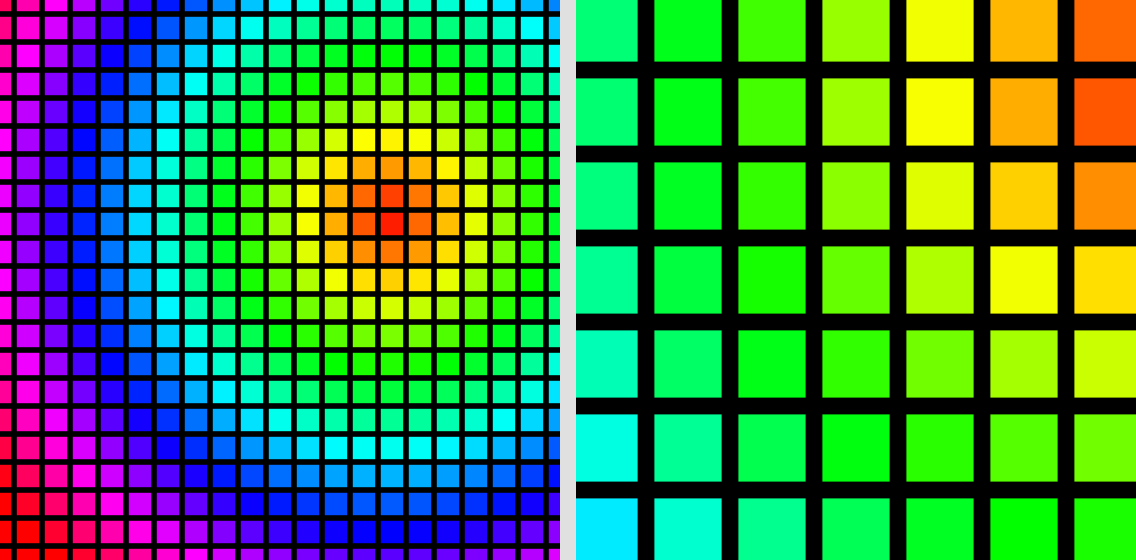
Left: the whole. Right: its middle third, enlarged.
This pattern is drawn by a WebGL 1 fragment shader. Its source:

```glsl
precision highp float;

uniform vec2 u_resolution;

#define CELLS 20.0                // repeats across and down
#define TILE_SIZE 0.8             // side of a tile as a share of its cell
#define HUE_CENTER vec2(0.695, 0.615)
#define HUE_RATE 1.18             // hue turns per canvas width
#define LINE_COLOR vec3(0.0)

// Fully saturated colour; hue runs from 0 to 1
vec3 hueToRgb(float hue) {
  vec3 ramp = abs(fract(hue + vec3(0.0, 2.0, 1.0) / 3.0) * 6.0 - 3.0);
  return clamp(ramp - 1.0, 0.0, 1.0);
}

// Coverage of a centred square, with an edge one pixel wide
float squareMask(vec2 p, float side, float pixel) {
  vec2 edge = 0.5 * side - abs(p);
  vec2 cover = clamp(edge / pixel + 0.5, 0.0, 1.0);
  return cover.x * cover.y;
}

void main() {
  float canvas = min(u_resolution.x, u_resolution.y);
  vec2 grid = gl_FragCoord.xy / canvas * CELLS;

  // Tiles sit on whole grid points, so the border cuts them in half
  vec2 cell = floor(grid + 0.5);
  float mask = squareMask(grid - cell, TILE_SIZE, CELLS / canvas);

  // One flat hue per tile, growing with distance and stopping at red
  float hue = min(distance(cell / CELLS, HUE_CENTER) * HUE_RATE, 1.0);

  gl_FragColor = vec4(mix(LINE_COLOR, hueToRgb(hue), mask), 1.0);
}
```
